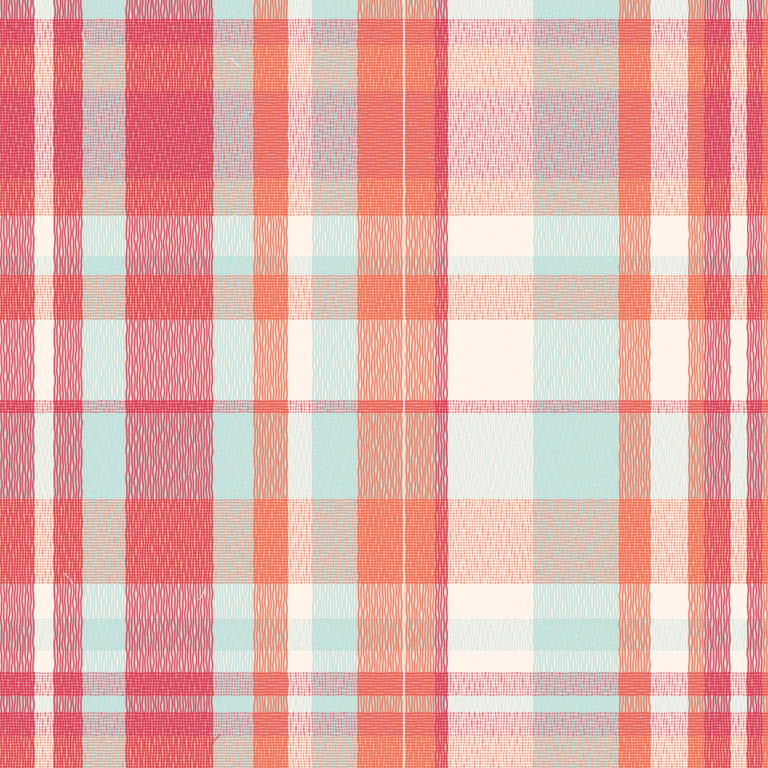
Reproduce this pattern procedurally as a Shadertoy shader.

```glsl
// Madras plaid: fine wavy warp threads over an open weft, with a few loose fibres.

// Stripes as (end in 768ths, yarn): 0 cream, 1 teal, 2 orange, 3 red.
const vec2 WARP[21] = vec2[21](
    vec2(35, 3), vec2(54, 0), vec2(82, 3), vec2(126, 1), vec2(214, 3), vec2(253, 1), vec2(289, 2),
    vec2(311, 0), vec2(357, 1), vec2(434, 2), vec2(449, 3), vec2(534, 0), vec2(620, 1), vec2(652, 2),
    vec2(688, 0), vec2(704, 2), vec2(730, 3), vec2(746, 0), vec2(762, 3), vec2(764, 0), vec2(768, 2));
const vec2 WEFT[21] = vec2[21](
    vec2(18, 1), vec2(45, 3), vec2(92, 2), vec2(178, 3), vec2(216, 2), vec2(255, 0), vec2(275, 1),
    vec2(320, 2), vec2(400, 0), vec2(413, 3), vec2(499, 1), vec2(584, 2), vec2(618, 0), vec2(651, 1),
    vec2(671, 0), vec2(697, 3), vec2(712, 1), vec2(735, 3), vec2(762, 2), vec2(764, 0), vec2(768, 2));

float hash(float n) { return fract(sin(n * 127.1 + 3.7) * 43758.5); }

vec3 yarnColour(float yarn) {
    if (yarn < 0.5) return vec3(1.0, 0.965, 0.935);
    if (yarn < 1.5) return vec3(0.71, 0.875, 0.86);
    if (yarn < 2.5) return vec3(0.94, 0.42, 0.31);
    return vec3(0.84, 0.20, 0.30);
}

vec3 stripeColour(vec2 stripes[21], float position) {
    for (int i = 0; i < 21; i++)
        if (position * 768.0 < stripes[i].x) return yarnColour(stripes[i].y);
    return yarnColour(stripes[20].y);
}

// Returns the centre of the nearest swaying thread and its coverage.
vec2 nearestThread(float across, float along, float count, float halfWidth, float sway) {
    float nearest = 9.0, centre = 0.0;
    for (int k = -1; k <= 1; k++) {
        float id = floor(across * count) + float(k);
        float phase = 6.283 * hash(id);
        float wave = sin(along * (130.0 + 90.0 * hash(id + 0.5)) + phase)
                   + 0.5 * sin(along * 340.0 + phase * 7.0);
        float d = abs(across * count - id - 0.5 - sway * wave);
        if (d < nearest) {
            nearest = d;
            centre = (id + 0.5) / count;
        }
    }
    // Fuzzy yarn edge, widened by the pixel footprint
    float fuzz = 0.24 + 0.4 * count / iResolution.y;
    return vec2(centre, 0.9 * (1.0 - smoothstep(halfWidth - fuzz, halfWidth + fuzz, nearest)));
}

void mainImage(out vec4 fragColor, in vec2 fragCoord) {
    float pixel = 1.0 / iResolution.y;
    vec2 p = fract(fragCoord * pixel);
    p.y = 1.0 - p.y;

    // Weft on a pale ground, then warp on top
    vec3 colour = vec3(1.0, 0.93, 0.87);
    vec2 weft = nearestThread(p.y, p.x, 288.0, 0.32, 0.08);
    colour = mix(colour, stripeColour(WEFT, weft.x), weft.y);
    vec2 warp = nearestThread(p.x, p.y, 288.0, 0.30, 0.17);
    colour = mix(colour, stripeColour(WARP, warp.x), warp.y);

    // Narrow pulled gap in the wide orange stripe
    float gap = abs(p.x - 0.526 - 0.0003 * sin(p.y * 160.0));
    colour = mix(colour, yarnColour(0.0), 0.8 * (1.0 - smoothstep(0.0012 - 0.5 * pixel, 0.0012 + 0.5 * pixel, gap)));

    // Loose bent fibres
    for (int i = 0; i < 9; i++) {
        float seed = float(i) * 5.0 + 40.0;
        float angle = 6.283 * hash(seed + 2.0);
        vec2 q = p - vec2(hash(seed), hash(seed + 1.0));
        q = mat2(cos(angle), sin(angle), -sin(angle), cos(angle)) * q;
        q.y += 12.0 * q.x * q.x;
        float d = length(vec2(max(abs(q.x) - 0.008, 0.0), q.y));
        float fibre = 1.0 - smoothstep(0.0007 - 0.5 * pixel, 0.0007 + 0.5 * pixel, d);
        float yarn = i == 4 ? 3.0 : (i % 4 == 3 ? 1.0 : 0.0);
        colour = mix(colour, yarnColour(yarn), 0.8 * fibre);
    }
    fragColor = vec4(colour, 1.0);
}
```
